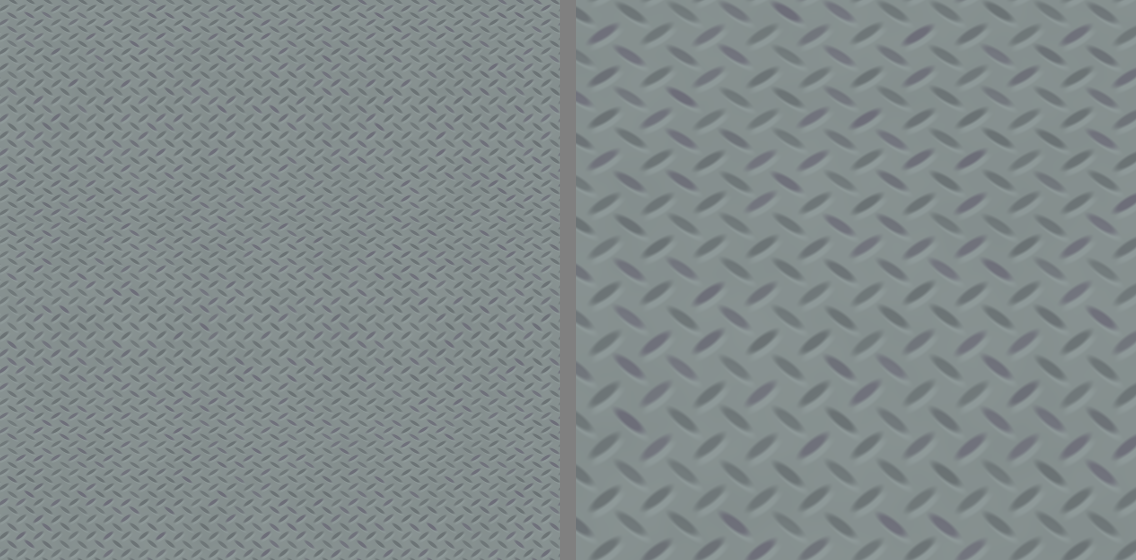
Left, the full canvas; right, a detail of the centre.
Reproduce this texture procedurally as a Shadertoy shader.

```glsl
// Grey painted diamond plate: rows of small raised bars leaning left and right in turn.

const vec2  REPEATS     = vec2(32.0, 36.0);       // bar pairs across and down
const vec2  PHASE       = vec2(0.20, 0.45);       // first bar, in repeats
const vec2  BAR_HALF    = vec2(0.0100, 0.0030);   // half length, half width
const float BAR_ANGLE   = 0.61;
const float BAR_SOFT    = 0.38;                   // edge falloff, in half widths
const vec2  GLINT_SHIFT = vec2(0.0022, -0.0036);
const float WARP_PERIOD = 0.39;
const float WARP_AMOUNT = 0.0075;                 // uneven row spacing
const float WARP_CENTRE = 0.60;                   // height of the tightest rows
const float JITTER      = 0.0007;
const float WEAR        = 0.009;
const float TAU         = 6.2831853;

const vec3 PLATE  = vec3(0.525, 0.565, 0.563);
const vec3 SHADE  = vec3(0.410, 0.440, 0.448);
const vec3 VIOLET = vec3(0.420, 0.420, 0.468);
const vec3 GLINT  = vec3(0.585, 0.630, 0.630);

float hash(vec2 p) {
    p = fract(p * vec2(0.1031, 0.1137));
    p += dot(p, p.yx + 33.33);
    return fract((p.x + p.y) * p.x * 97.0);
}

// Coverage of a soft, tapered bar centred on the origin
float bar(vec2 p, float angle, vec2 halfSize, float pixel) {
    float c = cos(angle), s = sin(angle);
    vec2 q = vec2(c * p.x + s * p.y, c * p.y - s * p.x) / halfSize;
    float soft = max(BAR_SOFT, 0.6 * pixel / halfSize.y);
    return 1.0 - smoothstep(1.0 - soft, 1.0 + soft, length(q));
}

// Broad, faint wear from layered sines
float wear(vec2 p) {
    float sum = 0.0, weight = 0.5;
    for (int i = 0; i < 4; i++) {
        sum += weight * sin(p.x + 1.7 * sin(p.y)) * sin(p.y + 1.3 * sin(p.x));
        p = mat2(1.5, 1.1, -1.1, 1.5) * p + 2.3;
        weight *= 0.65;
    }
    return sum;
}

void mainImage(out vec4 fragColor, in vec2 fragCoord) {
    vec2 uv = fragCoord / iResolution.xy;
    float pixel = 1.0 / min(iResolution.x, iResolution.y);
    vec3 color = PLATE + WEAR * wear(uv * 26.0);

    // Squeeze and stretch the rows gently
    vec2 warped = uv;
    warped.y += WARP_AMOUNT * sin(TAU * (uv.y - WARP_CENTRE) / WARP_PERIOD);

    // Two interleaved lattices, one for each lean
    for (int i = 0; i < 2; i++) {
        float side = float(i);
        vec2 grid = warped * REPEATS - PHASE - 0.5 * side + 0.5;
        vec2 cell = mod(floor(grid), REPEATS) + 61.0 * side;
        vec2 local = (fract(grid) - 0.5) / REPEATS;
        float pick = hash(cell + 3.7);
        local += JITTER * (2.0 * vec2(pick, hash(cell + 17.3)) - 1.0);
        float angle = mix(BAR_ANGLE, -BAR_ANGLE, side);

        // Lit flank, then the shaded bar over it
        float lit = bar(local - GLINT_SHIFT, angle, BAR_HALF * vec2(1.0, 0.9), pixel);
        float shaded = bar(local, angle, BAR_HALF, pixel);
        vec3 shadeColor = mix(SHADE, VIOLET, smoothstep(0.45, 0.9, pick));
        color = mix(color, GLINT, 0.55 * lit);
        color = mix(color, shadeColor, shaded * mix(0.72, 0.95, hash(cell + 9.1)));
    }
    fragColor = vec4(color, 1.0);
}
```
